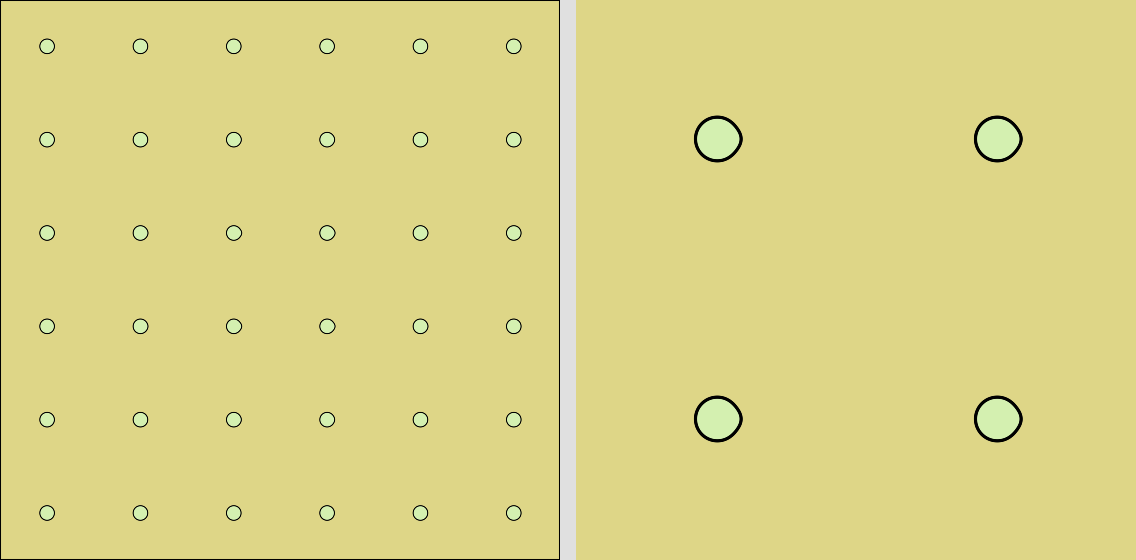
Left: the whole. Right: its middle third, enlarged.
This pattern is drawn by a WebGL 1 fragment shader. Its source:

```glsl
precision highp float;
// Six by six grid of small outlined green dots on khaki, inside a thin black frame.

uniform vec2 u_resolution;

const float GRID_COUNT = 6.0;
const float DOT_RADIUS = 0.0130;
const float LINE_WIDTH = 0.00195;
const vec2 DOT_OFFSET = vec2(0.0008, 0.0006);
const vec3 GROUND_COLOR = vec3(0.87, 0.84, 0.53);
const vec3 DOT_COLOR = vec3(0.83, 0.94, 0.69);
const vec3 LINE_COLOR = vec3(0.0);

// Coverage of a shape whose signed distance is negative inside.
float coverage(float dist, float pixel) {
  return 1.0 - smoothstep(-0.5 * pixel, 0.5 * pixel, dist);
}

// Circle with a small blunt point on its right side.
float dotDistance(vec2 p, float radius, float pointiness) {
  float len = length(p);
  float facing = max(p.x / max(len, 0.00001), 0.0);
  return len - radius * (1.0 + pointiness * pow(facing, 10.0));
}

float frameDistance(vec2 uv, float width) {
  vec2 edge = min(uv, 1.0 - uv);
  return min(edge.x, edge.y) - width;
}

void main() {
  vec2 uv = gl_FragCoord.xy / u_resolution;
  float pixel = 1.0 / min(u_resolution.x, u_resolution.y);

  // Repeat the cell, keeping local units equal to canvas units.
  vec2 grid = (uv - DOT_OFFSET) * GRID_COUNT;
  vec2 local = (fract(grid) - 0.5) / GRID_COUNT;
  vec2 cellCenter = (floor(grid) + 0.5) / GRID_COUNT;

  // Dots grow slightly pointed toward the middle of the canvas.
  float centrality = 1.0 - smoothstep(0.1, 0.38, length(cellCenter - 0.5));
  float dist = dotDistance(local, DOT_RADIUS, 0.09 * centrality);

  // Fill, outline, then frame.
  vec3 color = mix(GROUND_COLOR, DOT_COLOR, coverage(dist, pixel));
  float outline = coverage(abs(dist) - 0.5 * LINE_WIDTH, pixel);
  color = mix(color, LINE_COLOR, outline);
  color = mix(color, LINE_COLOR, coverage(frameDistance(uv, LINE_WIDTH), pixel));

  gl_FragColor = vec4(color, 1.0);
}
```
